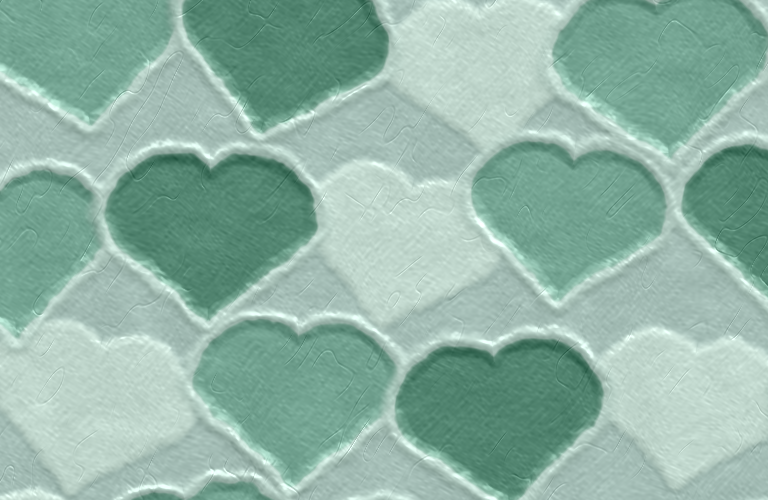
Reproduce this pattern procedurally as a WebGL 2 fragment shader.

```glsl
#version 300 es
precision highp float;
uniform vec2 u_resolution;
out vec4 fragColor;

float hash(vec2 p) {
    vec3 q = fract(p.xyx * vec3(0.1031, 0.1030, 0.0973));
    q += dot(q, q.yzx + 33.33);
    return fract((q.x + q.y) * q.z);
}

float noise(vec2 p) {
    vec2 i = floor(p), f = fract(p);
    f = f * f * (3.0 - 2.0 * f);
    vec2 e = vec2(1, 0);
    return mix(mix(hash(i), hash(i + e), f.x),
               mix(hash(i + e.yx), hash(i + e.xx), f.x), f.y);
}

mat2 rotation(float a) {
    return mat2(cos(a), sin(a), -sin(a), cos(a));
}

// Signed distance to a plump heart with its tip at the origin
float heart(vec2 p) {
    p.x = abs(p.x) / (1.06 + 0.13 * sin(3.14 * clamp(p.y, 0.0, 1.0)));
    if (p.x + p.y > 1.0) return length(p - vec2(0.25, 0.75)) - 0.3536 - 0.03;
    vec2 a = p - vec2(0, 1), b = p - 0.5 * max(p.x + p.y, 0.0);
    return sqrt(min(dot(a, a), dot(b, b))) * sign(p.x - p.y) - 0.03;
}

// Brushed plaster: long strokes, soft lumps and thin cracks
float grain(vec2 p) {
    vec2 q = rotation(0.6) * p + 0.03 * noise(p * 9.0);
    float strokes = 0.0017 * noise(q * vec2(130, 42)) + 0.0011 * noise(q.yx * vec2(190, 110));
    float lumps = 0.004 * noise(p * 24.0 + 7.0);
    float crack = smoothstep(0.05, 0.0, abs(noise(q * vec2(38, 15) + 40.0) - 0.5));
    return strokes + lumps - 0.0013 * crack * smoothstep(0.45, 0.7, noise(p * 17.0));
}

// Colour in rgb, relief height in a
vec4 surface(vec2 p) {
    vec3 color = vec3(0.64, 0.74, 0.71);
    float height = 0.0;
    float wobble = 0.010 * (noise(p * 26.0) - 0.5) + 0.004 * (noise(p * 75.0) - 0.5);

    // Pale hearts lie lowest, dark hearts on top
    for (int layer = 0; layer < 3; layer++) {
        vec3 paint = layer == 0 ? vec3(0.75, 0.84, 0.80)
                   : layer == 1 ? vec3(0.45, 0.64, 0.57) : vec3(0.32, 0.52, 0.44);
        for (int j = -1; j <= 1; j++)
        for (int i = -1; i <= 1; i++) {
            float row = floor(p.y / 0.35) + float(j);
            float shift = 0.5 * mod(row, 2.0);
            float column = floor(p.x / 0.39 - shift) + float(i);
            if (int(mod(column + 2.0 * row, 3.0)) != layer) continue;

            vec2 id = vec2(column, row) + 20.0;
            vec2 jitter = vec2(hash(id), hash(id + 51.0)) - 0.5;
            vec2 center = (vec2(column + shift, row) + 0.5 + 0.24 * jitter) * vec2(0.39, 0.35);
            float size = 0.265 + 0.03 * hash(id + 13.0);
            vec2 q = rotation(0.6 * (hash(id + 87.0) - 0.5)) * (p - center) / size;
            float d = heart(q + vec2(0, 0.55)) * size + wobble;
            float inside = smoothstep(0.003, -0.003, d);

            if (layer == 0) {
                color = mix(color, paint, smoothstep(0.008, -0.008, d));
                height += 0.009 * smoothstep(0.012, -0.018, d);
            } else {
                // Raised pale rim around a sunken painted face
                float rim = (d - 0.012) / 0.012;
                color = mix(color, vec3(0.69, 0.79, 0.75), 0.75 * smoothstep(0.034, 0.014, d));
                vec3 edge = mix(paint, vec3(0.54, 0.68, 0.62), 0.45 * smoothstep(-0.012, 0.0, d));
                color = mix(color, edge, inside);
                height = mix(height, 0.0, smoothstep(0.032, 0.0, d));
                height += 0.010 * exp(-rim * rim) - 0.010 * smoothstep(0.0, -0.022, d);
            }
        }
    }
    return vec4(color, height + grain(p));
}

void main() {
    vec2 p = gl_FragCoord.xy / u_resolution.y;
    vec2 e = vec2(0.003, 0);
    vec4 here = surface(p);
    vec2 slope = vec2(surface(p + e).a, surface(p + e.yx).a) - here.a;

    // Light falls from above, slightly from the right
    float light = dot(-slope / e.x, normalize(vec2(0.3, -1.0)) * vec2(1, -1));
    float glint = smoothstep(0.25, 0.8, light) * smoothstep(0.4, 0.7, noise(p * vec2(45, 80)));
    vec3 color = here.rgb + light * (light > 0.0 ? 0.19 : 0.15);
    color += 0.10 * glint;
    color += 0.035 * (noise(p * 14.0 + 5.0) - 0.5) + 0.03 * (noise(p * 150.0) - 0.5);
    fragColor = vec4(clamp(color, 0.0, 1.0), 1);
}
```
